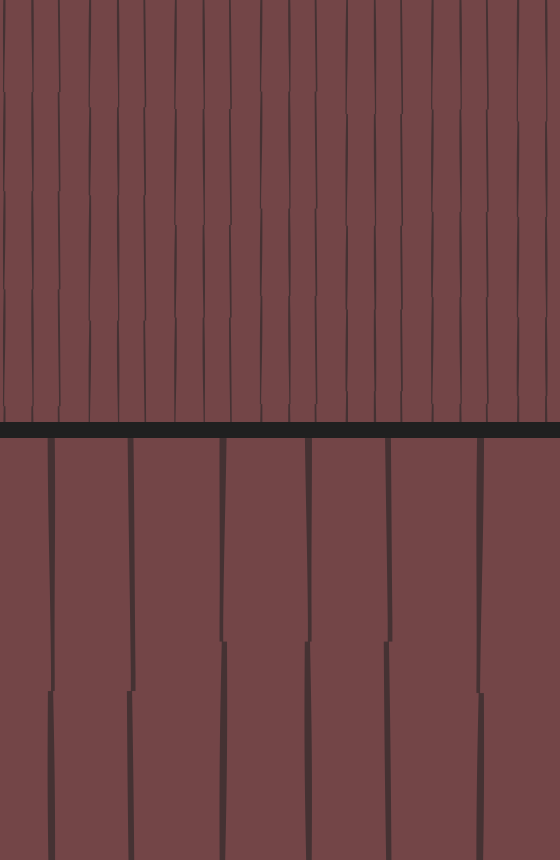
Top, the full canvas; bottom, a detail of the centre.
This pattern is drawn by a WebGL 1 fragment shader. Its source:

```glsl
precision highp float;

uniform vec2 u_resolution;

// Lengths are fractions of the canvas width.
const vec3 BOARD_COLOR = vec3(0.45, 0.27, 0.28);
const vec3 GROOVE_COLOR = vec3(0.27, 0.195, 0.20);
const float PANEL_WIDTH = 0.1529;
const float SEAM_PITCH = 0.184;
const float SEAM_JITTER = 0.42;
const float PROFILE_LENGTH = 0.197;
const float SWELL_PEAK = 0.35;
const float PI = 3.14159;

// One component for each of the three grooves in a panel.
const vec3 GROOVE_X = vec3(0.0073, 0.0583, 0.1057);
const vec3 GROOVE_DRIFT = vec3(-0.0018, 0.0014, 0.0022);
const vec3 GROOVE_THIN = vec3(0.0022, 0.0022, 0.0028);
const vec3 GROOVE_SWELL = vec3(0.0021, 0.0021, 0.0007);

float hash(vec2 p) {
  return fract(sin(dot(p, vec2(127.1, 311.7))) * 43758.5453);
}

// Depth below the top edge at which a panel section starts.
float seamDepth(float panel, float section) {
  float jitter = hash(vec2(panel, section)) - 0.5;
  return (section + jitter * SEAM_JITTER) * SEAM_PITCH;
}

// Coverage of the hand-cut grooves, t running from 0 to 1 down a section.
float grooves(float x, float t, float pixel) {
  float swell = 0.5 + 0.5 * cos(PI * (t - SWELL_PEAK) / (1.0 - SWELL_PEAK));
  vec3 center = GROOVE_X + GROOVE_DRIFT * (t - 0.5);
  vec3 halfWidth = 0.5 * (GROOVE_THIN + GROOVE_SWELL * swell);
  vec3 cover = clamp((halfWidth - abs(x - center)) / pixel + 0.5, 0.0, 1.0);
  return max(cover.x, max(cover.y, cover.z));
}

void main() {
  float pixel = 1.0 / u_resolution.x;
  float x = gl_FragCoord.x * pixel;
  float depth = (u_resolution.y - gl_FragCoord.y) * pixel;

  float panel = floor(x / PANEL_WIDTH);
  float localX = x - panel * PANEL_WIDTH;
  float row = floor(depth / SEAM_PITCH);

  // Each section covers the one above it from its seam downwards.
  float ink = 0.0;
  for (int i = -1; i <= 1; i++) {
    float seam = seamDepth(panel, row + float(i));
    float t = clamp((depth - seam) / PROFILE_LENGTH, 0.0, 1.0);
    float below = clamp((depth - seam) / pixel + 0.5, 0.0, 1.0);
    ink = mix(ink, grooves(localX, t, pixel), below);
  }

  gl_FragColor = vec4(mix(BOARD_COLOR, GROOVE_COLOR, ink), 1.0);
}
```
